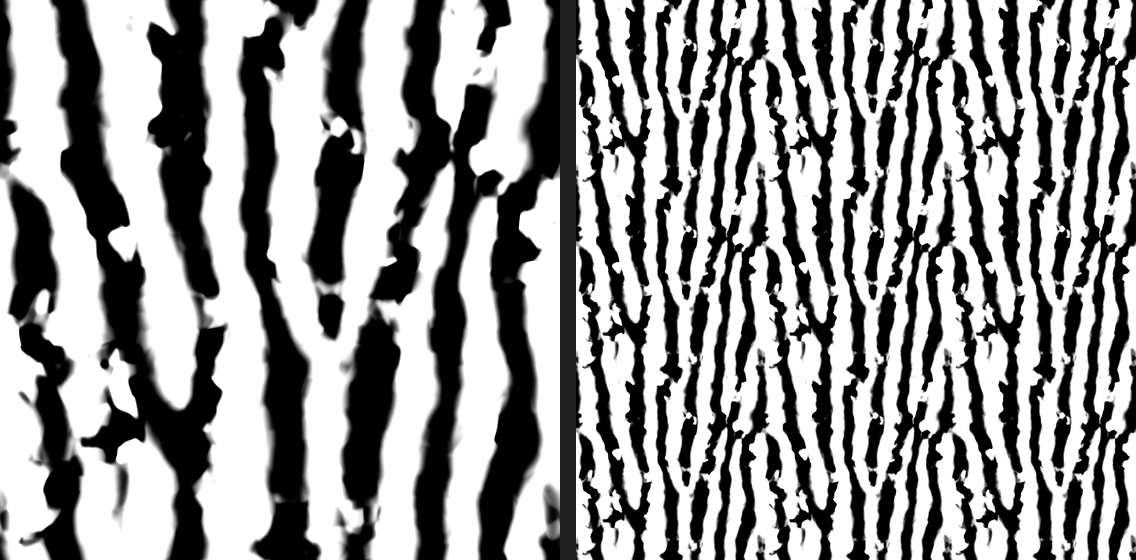
Left, the tile; right, the same tile 3 across and 3 down.
Give the GLSL for this texture, as a three.js fragment shader.

```glsl
// Draws a seamless field of wavering black and white vertical bands with forks and smoky grey patches.
varying vec2 vUv;

const float TAU = 6.2831853;

// Bands
const float BAND_COUNT = 7.0;               // whole number of bands across
const float BAND_SPREAD = 1.6;              // variation of band spacing
const float BAND_TILT = 2.8;                // variation of band direction
const float PHASE_JITTER = 0.85;            // in turns; more gives more forks
const float FORK_SOFTNESS = 0.12;
const vec2 BAND_GRID = vec2(5.0, 3.0);      // patches of even direction

// Details, as whole numbers of cells across and up
const vec2 WIDTH_GRID = vec2(8.0, 5.0);
const vec2 PATCH_GRID = vec2(9.0, 6.0);
const vec2 BLOB_GRID = vec2(25.0, 19.0);
const vec2 SHARD_GRID = vec2(42.0, 34.0);
const float CELL_SHARPNESS = 8.0;
const float WIDTH_VARIATION = 0.7;
const float EDGE_ROUGHNESS = 0.42;
const float PATCH_STRENGTH = 2.3;

// Tone
const float WHITE_BIAS = 0.18;
const float CONTRAST = 2.0;
const vec3 DARK = vec3(0.0);
const vec3 LIGHT = vec3(1.0);

vec3 hash3(vec2 cell, float seed) {
  vec3 q = fract(vec3(cell.xyx + seed) * vec3(0.1031, 0.1030, 0.0973));
  q += dot(q, q.yxz + 33.33);
  return fract((q.xxy + q.yzz) * q.zyx);
}

vec2 wrapCell(vec2 cell, vec2 grid) {
  return floor(mod(cell + 0.5, grid));
}

// Cellular noise whose cells blend softly into each other, 0 to 1
float softCells(vec2 uv, vec2 grid, float seed) {
  vec2 p = uv * grid;
  vec2 base = floor(p);
  float sum = 0.0;
  float total = 0.0;
  for (int j = -1; j <= 1; j++) {
    for (int i = -1; i <= 1; i++) {
      vec2 cell = base + vec2(float(i), float(j));
      vec3 rnd = hash3(wrapCell(cell, grid), seed);
      vec2 d = p - cell - 0.1 - 0.8 * rnd.xy;
      float weight = exp(-CELL_SHARPNESS * dot(d, d));
      sum += weight * rnd.z;
      total += weight;
    }
  }
  return sum / total;
}

// Phasor noise: overlapping wave packets that join into bands, -1 to 1
float bands(vec2 uv) {
  vec2 p = uv * BAND_GRID;
  vec2 base = floor(p);
  vec2 wave = vec2(0.0);
  for (int j = -2; j <= 2; j++) {
    for (int i = -2; i <= 2; i++) {
      vec2 cell = base + vec2(float(i), float(j));
      vec2 id = wrapCell(cell, BAND_GRID);
      vec3 place = hash3(id, 11.0);
      vec3 shape = hash3(id, 47.0) - 0.5;
      vec2 center = cell + place.xy;
      vec2 d = p - center;
      vec2 frequency = vec2(BAND_COUNT + BAND_SPREAD * shape.x, BAND_TILT * shape.y);
      float turns = dot(frequency, d / BAND_GRID)
                  + BAND_COUNT * center.x / BAND_GRID.x
                  + PHASE_JITTER * shape.z;
      wave += exp(-2.0 * dot(d, d)) * vec2(cos(TAU * turns), sin(TAU * turns));
    }
  }
  return wave.x / (length(wave) + FORK_SOFTNESS);
}

void main() {
  // Slow sway that bends every layer alike
  vec2 uv = vUv;
  uv.x += 0.006 * sin(TAU * (3.0 * vUv.y + vUv.x))
        + 0.003 * sin(TAU * (8.0 * vUv.y - 2.0 * vUv.x));

  // Bands of uneven width
  float field = bands(uv) + WHITE_BIAS;
  field += WIDTH_VARIATION * (softCells(uv, WIDTH_GRID, 5.0) - 0.5);

  // Fine cells roughen the edges and break up some patches
  float patches = smoothstep(0.5, 0.85, softCells(uv, PATCH_GRID, 23.0));
  float blobs = softCells(uv, BLOB_GRID, 71.0) - 0.5;
  float shards = softCells(uv, SHARD_GRID, 89.0) - 0.5;
  float detail = blobs + 0.45 * shards;
  field += mix(EDGE_ROUGHNESS, PATCH_STRENGTH, patches) * detail;

  // Clipped tone
  float tone = clamp(0.5 + CONTRAST * field, 0.0, 1.0);
  tone = mix(tone, smoothstep(0.0, 1.0, tone), 0.5);
  gl_FragColor = vec4(mix(DARK, LIGHT, tone), 1.0);
}
```
